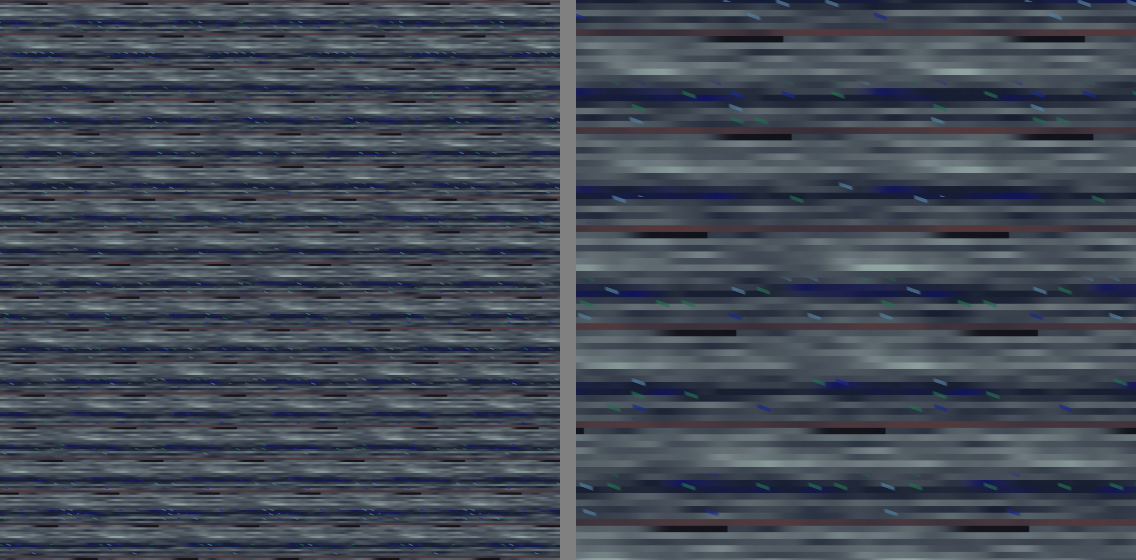
Left: the whole. Right: its middle third, enlarged.
Give the GLSL for this texture, as a Shadertoy shader.

```glsl
// Draws slate-blue woven streaks in repeating bands, with navy seams, rusty threads and bright flecks.

const float REPEATS_DOWN = 17.15;
const float REPEATS_ACROSS = 5.57;
const float ROWS = 15.0;      // threads in one band
const float TILE_WIDTH = 46.0; // repeat width measured in threads
const float TAU = 6.2831853;

const vec3 INK   = vec3(0.09, 0.12, 0.19);
const vec3 SLATE = vec3(0.21, 0.24, 0.29);
const vec3 STEEL = vec3(0.32, 0.36, 0.39);
const vec3 MIST  = vec3(0.44, 0.49, 0.51);
const vec3 PALE  = vec3(0.56, 0.64, 0.63);
const vec3 RUST  = vec3(0.33, 0.21, 0.22);
const vec3 BLUE  = vec3(0.06, 0.07, 0.36);
const vec3 BLACK = vec3(0.05, 0.05, 0.08);

// Mean lightness of each thread, from 0 (ink) to 4 (pale), top to bottom
const float TONES[15] = float[15](1.6, 2.5, 1.5, 2.4, 1.8, 2.3, 1.5, 1.1,
                                  0.6, 0.1, 0.7, 2.4, 0.6, 1.7, 1.0);

float hash(vec2 p) {
    return fract(sin(dot(p, vec2(127.1, 311.7))) * 4375.85);
}

// Smooth noise along x that wraps after a whole number of cells
float wrapNoise(float x, float cells, float seed) {
    float i = floor(x), f = fract(x);
    f = f * f * (3.0 - 2.0 * f);
    return mix(hash(vec2(mod(i, cells), seed)),
               hash(vec2(mod(i + 1.0, cells), seed)), f);
}

vec3 toneRamp(float t) {
    vec3 c = mix(INK, SLATE, clamp(t, 0.0, 1.0));
    c = mix(c, STEEL, clamp(t - 1.0, 0.0, 1.0));
    c = mix(c, MIST, clamp(t - 2.0, 0.0, 1.0));
    return mix(c, PALE, clamp(t - 3.0, 0.0, 1.0));
}

// Lightness between threads, so a drifting line steps softly between rows
float toneAt(float row) {
    float i = floor(row);
    float a = TONES[int(mod(i, ROWS))];
    float b = TONES[int(mod(i + 1.0, ROWS))];
    return mix(a, b, smoothstep(0.2, 0.8, row - i));
}

// Horizontal position in repeats, shifted at random for each band
float bandShift(float x, float band) {
    return x * REPEATS_ACROSS + hash(vec2(band, 4.7));
}

float bump(float x, float center, float radius) {
    float d = (x - center) / radius;
    return exp(-d * d);
}

// Colour of one flat thread
vec3 threadColor(float x, float rowId, float pixelX) {
    float band = floor(rowId / ROWS);
    float row = rowId - band * ROWS;
    float u = bandShift(x, band);
    float tile = fract(u);

    // Streaks shared by all bands, then streaks unique to this one
    float streak = 0.6 * wrapNoise(u * 6.0, 6.0, row)
                 + 0.5 * wrapNoise(u * 13.0, 13.0, row + 31.0)
                 + 0.6 * wrapNoise(x * 34.0, 997.0, rowId + 60.0) - 0.85;
    float drift = 0.35 * sin(TAU * u + 1.0) + 0.2 * sin(TAU * x * 2.0 + band);
    float inner = step(1.0, row) * step(row, 13.0);
    float tone = toneAt(row + drift * inner) + 1.5 * streak;

    // Pale patches sloping down to the right
    float patchRow = 4.0 + 2.5 * (tile - 0.3);
    tone += 1.5 * bump(tile, 0.45, 0.16) * bump(row, patchRow, 1.0);
    vec3 color = toneRamp(tone);

    // Blue seam over two threads
    float seamRow = 8.4 + 1.4 * (tile - 0.3);
    float seam = smoothstep(0.08, 0.2, tile) * (1.0 - smoothstep(0.6, 0.75, tile));
    seam *= bump(row, seamRow, 0.65) * smoothstep(-0.5, 0.15, streak);
    color = mix(color, BLUE, seam);

    // Rusty thread, then a black dash with a hard right end
    float rust = step(13.5, row) * (0.7 + 0.5 * streak);
    color = mix(color, RUST, clamp(rust, 0.0, 1.0));
    float dash = smoothstep(0.55, 0.68, tile)
               * (1.0 - smoothstep(0.86 - pixelX, 0.86 + pixelX, tile));
    return mix(color, BLACK, dash * step(row, 0.5) * 0.9);
}

// Small slanted flecks scattered over a cell grid
vec3 addFlecks(vec3 color, float x, float down, float soft) {
    float band = floor(down / ROWS);
    float row = down - band * ROWS;
    vec2 grid = vec2(bandShift(x, band) * 12.0, down * 0.5);
    vec2 id = floor(grid);
    vec2 key = vec2(mod(id.x, 12.0), id.y);
    vec2 p = (fract(grid) - 0.5) * vec2(TILE_WIDTH / 12.0, 2.0);
    p.x -= 0.8 * (hash(key + 2.3) - 0.5);
    float across = abs(p.y - 0.35 * p.x);
    float fleck = (1.0 - smoothstep(0.28 - soft * 0.5, 0.28 + soft * 0.5, across))
                * (1.0 - smoothstep(0.7, 1.3, abs(p.x)));
    float zone = smoothstep(6.5, 8.0, row) * (1.0 - smoothstep(13.0, 14.0, row));
    float density = mix(0.3, 0.17, smoothstep(9.0, 11.0, row));
    float pick = hash(key + 8.9);
    vec3 hue = mix(vec3(0.14, 0.42, 0.31), vec3(0.32, 0.50, 0.63), step(0.45, pick));
    hue = mix(hue, vec3(0.10, 0.16, 0.55), step(0.7, pick));
    return mix(color, hue, fleck * zone * step(hash(key), density) * 0.7);
}

void mainImage(out vec4 fragColor, in vec2 fragCoord) {
    vec2 uv = fragCoord / iResolution.xy;
    float scale = REPEATS_DOWN * ROWS;
    float down = (1.0 - uv.y) * scale - 1.25;
    float soft = min(scale / iResolution.y, 1.0);
    float pixelX = REPEATS_ACROSS / iResolution.x;

    // Blend the two nearest threads across one pixel
    float upper = floor(down - 0.5);
    float edge = smoothstep(0.5 - 0.5 * soft, 0.5 + 0.5 * soft, down - 0.5 - upper);
    vec3 color = mix(threadColor(uv.x, upper, pixelX),
                     threadColor(uv.x, upper + 1.0, pixelX), edge);
    fragColor = vec4(addFlecks(color, uv.x, down, soft), 1.0);
}
```
